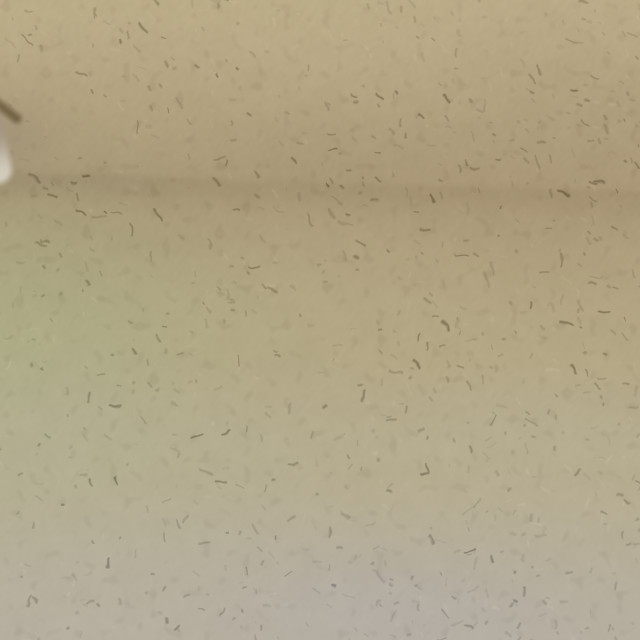
Give the GLSL for this texture, as a Shadertoy shader.

```glsl
// Beige speckled stone slab with a soft crease, a pale chip at the left and short dark flecks.

vec2 hash2(vec2 p) {
    vec3 q = fract(p.xyx * vec3(0.1031, 0.1030, 0.0973));
    q += dot(q, q.yzx + 33.33);
    return fract((q.xx + q.yz) * q.zy);
}

float gradientNoise(vec2 p) {
    vec2 cell = floor(p), f = fract(p);
    vec2 u = f * f * f * (f * (f * 6.0 - 15.0) + 10.0);
    vec4 corner;
    for (int i = 0; i < 4; i++) {
        vec2 o = vec2(i & 1, i >> 1);
        float a = 6.2832 * hash2(cell + o + 71.0).x;
        corner[i] = dot(vec2(cos(a), sin(a)), f - o);
    }
    return mix(mix(corner.x, corner.y, u.x), mix(corner.z, corner.w, u.x), u.y);
}

float segmentDistance(vec2 p, vec2 a, vec2 b) {
    vec2 ab = b - a;
    return length(p - a - ab * clamp(dot(p - a, ab) / dot(ab, ab), 0.0, 1.0));
}

// Scattered short strokes, one candidate per grid cell
float flecks(vec2 uv, float cells, float density, float seed) {
    vec2 bend = vec2(gradientNoise(uv * 75.0 + seed), gradientNoise(uv * 75.0 - seed));
    vec2 p = uv * cells + bend * 0.0045 * cells;
    float ink = 0.0;
    for (int y = -1; y <= 1; y++)
    for (int x = -1; x <= 1; x++) {
        vec2 cell = floor(p) + vec2(x, y);
        vec2 place = hash2(cell + seed), kind = hash2(cell + seed + 37.0);
        vec2 shape = hash2(cell + seed + 83.0);
        vec2 center = cell + place;
        vec2 at = center / cells;
        float cluster = 0.7 + 1.5 * gradientNoise(at * 7.0 + seed);
        float present = step(kind.x, density * cluster * mix(0.65, 1.15, at.x));
        float spread = mix(3.0, 1.7, smoothstep(0.3, 0.7, at.y));
        float angle = -0.75 + (kind.y - 0.5) * spread;
        vec2 reach = vec2(cos(angle), sin(angle)) * mix(0.05, 0.32, shape.x * shape.x);
        float d = segmentDistance(p, center - reach, center + reach) / cells;
        float width = mix(0.0024, 0.0042, place.y);
        float stroke = 1.0 - smoothstep(0.0, width, d);
        ink = max(ink, present * stroke * mix(0.25, 1.0, shape.y * shape.y));
    }
    return ink;
}

void mainImage(out vec4 fragColor, in vec2 fragCoord) {
    vec2 uv = fragCoord / iResolution.xy;
    float drift = gradientNoise(uv * 3.0 + 5.0);
    float h = uv.y + 0.05 * drift;

    // Light falling off from the grey foot up to the tan crease
    vec3 color = mix(vec3(0.715, 0.688, 0.625), vec3(0.712, 0.676, 0.565), smoothstep(0.0, 0.28, h));
    color = mix(color, vec3(0.702, 0.650, 0.515), smoothstep(0.25, 0.52, h));
    color = mix(color, vec3(0.676, 0.608, 0.478), smoothstep(0.48, 0.70, h));
    color = mix(color, vec3(0.735, 0.675, 0.535), smoothstep(0.72, 1.02, h - 0.04 * (uv.x - 0.5)));

    // Greenish cast on the left, cool cast near the foot
    vec2 green = (uv - vec2(0.0, 0.5)) / vec2(0.34, 0.24);
    color += vec3(-0.022, 0.018, 0.010) * exp(-dot(green, green));
    vec2 cool = (uv - vec2(0.63, 0.05)) / vec2(0.25, 0.10);
    color += vec3(-0.010, -0.006, 0.022) * exp(-dot(cool, cool));

    // Crease: wide shade with a narrower dark core
    float crease = uv.y - 0.724 + 0.032 * uv.x + 0.006 * gradientNoise(uv * vec2(9.0, 4.0));
    float side = crease > 0.0 ? 0.010 : 0.028;
    float core = exp(-crease * crease / (side * side));
    float wide = exp(-crease * crease / 0.005);
    float leftSide = 1.0 - smoothstep(0.0, 0.5, uv.x);
    color -= vec3(0.036, 0.036, 0.030) * core * (0.65 + 0.5 * leftSide);
    color -= vec3(0.010, 0.011, 0.009) * wide;

    // Soft mottling and faint relief
    float mottle = gradientNoise(uv * 22.0) + 0.6 * gradientNoise(uv * 55.0 + 9.0);
    vec2 slant = mat2(0.8, 0.6, -0.6, 0.8) * uv;
    float relief = gradientNoise(slant * vec2(130.0, 70.0));
    color += 0.010 * mottle + 0.012 * relief * mix(0.6, 1.0, uv.y);

    // Flecks: pale hints, broad smudges, then sharper dark strokes
    color += 0.030 * flecks(uv + vec2(0.004, -0.003), 38.0, 0.35, 211.0);
    float smudge = smoothstep(0.18, 0.55, gradientNoise(uv * 48.0 + 31.0));
    color -= vec3(0.026, 0.027, 0.025) * smudge;
    float dark = max(flecks(uv, 30.0, 0.48, 11.0), 0.75 * flecks(uv, 46.0, 0.42, 131.0));
    color -= vec3(0.185, 0.180, 0.160) * dark;

    // Pale chip on the left edge with its brown halo and dark upper rim
    vec2 halo = (uv - vec2(0.0, 0.785)) / vec2(0.075, 0.060);
    color = mix(color, vec3(0.63, 0.565, 0.465), 0.65 * exp(-dot(halo, halo)));
    float chip = segmentDistance(uv, vec2(-0.018, 0.815), vec2(-0.004, 0.735));
    vec3 chipColor = mix(vec3(0.82, 0.79, 0.73), vec3(0.64, 0.59, 0.51), smoothstep(0.725, 0.80, uv.y));
    color = mix(color, chipColor, 1.0 - smoothstep(0.014, 0.030, chip));
    float rim = segmentDistance(uv, vec2(-0.02, 0.852), vec2(0.026, 0.815));
    color -= 0.20 * (1.0 - smoothstep(0.0, 0.014, rim));

    fragColor = vec4(clamp(color, 0.0, 1.0), 1.0);
}
```
